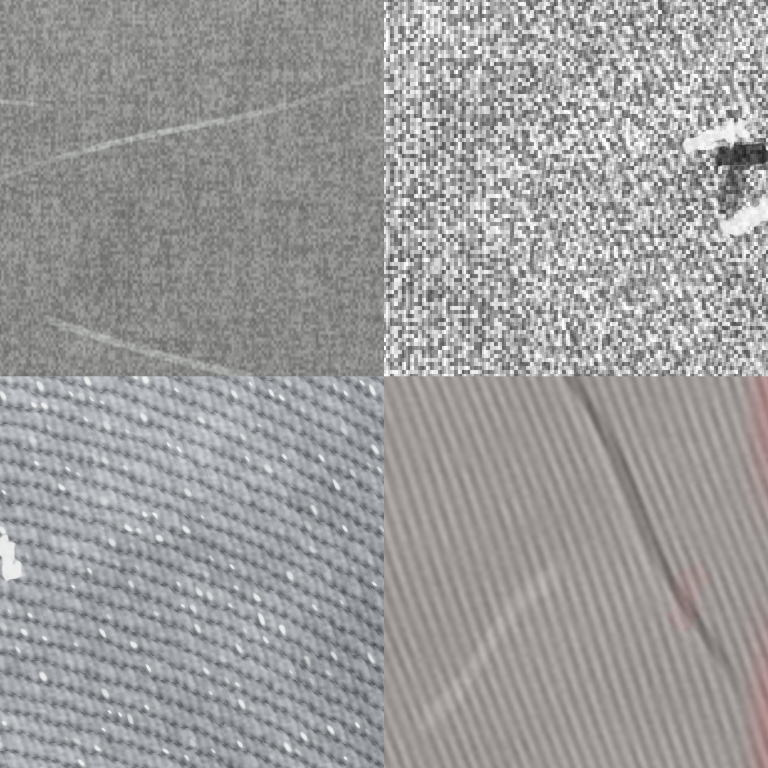
Write a three.js fragment shader that draws this texture.

```glsl
#define SPLIT vec2(0.5, 0.51)
#define FINE_GREY vec3(0.535, 0.54, 0.53)
#define COARSE_GREY vec3(0.675)
#define RIB_GREY vec3(0.575, 0.59, 0.605)
#define WARM_GREY vec3(0.615, 0.595, 0.585)
#define CHALK vec3(0.90, 0.91, 0.91)
#define BLUSH vec3(0.66, 0.53, 0.53)
#define CELLS 192.0
#define RIB_PERIOD 0.025
#define STITCH_PERIOD 0.0135
#define STRIPE_PERIOD 0.0175

varying vec2 vUv;

float hash(vec2 p) {
  vec3 q = fract(vec3(p.xyx) * 0.1031);
  q += dot(q, q.yzx + 33.33);
  return fract((q.x + q.y) * q.z);
}

// Lattice noise; a small softness leaves nearly square cells.
float grain(vec2 p, float softness) {
  vec2 i = floor(p);
  vec2 t = smoothstep(0.5 - softness, 0.5 + softness, fract(p));
  float low = mix(hash(i), hash(i + vec2(1.0, 0.0)), t.x);
  float high = mix(hash(i + vec2(0.0, 1.0)), hash(i + 1.0), t.x);
  return mix(low, high, t.y);
}

// Slow light and dark drift from layered sines.
float drift(vec2 p) {
  return sin(p.x * 17.0 + 2.0 * sin(p.y * 11.0)) * 0.5
       + sin(p.y * 29.0 - p.x * 13.0 + sin(p.x * 23.0)) * 0.3;
}

// Soft line of half width w around signed offset d.
float line(float d, float w) {
  return 1.0 - smoothstep(0.3 * w, w, abs(d));
}

float span(float x, float a, float b) {
  return smoothstep(a, a + 0.02, x) * (1.0 - smoothstep(b - 0.03, b, x));
}

// Ragged stroke between two points.
float stroke(vec2 p, vec2 a, vec2 b, float w) {
  vec2 pa = p - a, ba = b - a;
  float h = clamp(dot(pa, ba) / dot(ba, ba), 0.0, 1.0);
  float d = length(pa - ba * h) + 0.9 * w * (grain(p * 120.0, 0.5) - 0.5);
  return 1.0 - smoothstep(0.6 * w, w, d);
}

// Fine plain cloth with pale creases.
vec3 fineCloth(vec2 p) {
  float weave = grain(p * vec2(310.0, 240.0), 0.5) - 0.5;
  float warp = grain(p * vec2(230.0, 22.0), 0.5) - 0.5;
  float weft = grain(p * vec2(18.0, 210.0), 0.5) - 0.5;
  float tone = 0.18 * weave + 0.06 * warp + 0.05 * weft + 0.012 * drift(p);
  tone += 0.03 * smoothstep(0.7, 1.0, p.y);
  float broken = 0.3 + 0.7 * grain(p * vec2(150.0, 260.0), 0.5);
  float rising = p.y - 0.768 - 0.27 * p.x - 0.006 * sin(p.x * 13.0);
  float x = p.x - 0.06;
  float falling = p.y - 0.585 + 0.36 * x - 0.28 * x * x;
  float crease = line(rising, 0.006) * (0.55 + 0.3 * sin(p.x * 11.0 - 0.8));
  crease += 0.75 * line(falling, 0.008) * span(p.x, 0.05, 0.34);
  crease += 0.6 * line(p.y - 0.868 + 0.08 * p.x, 0.004) * span(p.x, -0.03, 0.07);
  return mix(FINE_GREY + tone, CHALK, 0.65 * clamp(crease, 0.0, 1.0) * broken);
}

// Coarse square grains, upright threads at left turning to twill at right.
vec3 coarseCloth(vec2 p) {
  vec2 cell = floor(p * CELLS);
  float tone = 0.54 * (grain(p * CELLS, 0.18) - 0.5);
  float twillShare = smoothstep(0.6, 0.72, p.x);
  float threads = sin(cell.x * 2.5 + 0.6 * sin(cell.y * 0.07));
  float twill = sin((cell.x + 0.42 * cell.y) * 2.1);
  tone += 0.075 * mix(threads, twill, twillShare) + 0.035 * drift(p);
  vec3 colour = COARSE_GREY + tone;
  float hole = stroke(p, vec2(0.945, 0.795), vec2(0.99, 0.80), 0.014);
  hole += 0.5 * stroke(p, vec2(0.95, 0.74), vec2(0.96, 0.79), 0.017);
  float fray = stroke(p, vec2(0.90, 0.812), vec2(0.965, 0.832), 0.012);
  fray += stroke(p, vec2(0.955, 0.705), vec2(1.0, 0.73), 0.015);
  colour *= 1.0 - 0.6 * min(hole, 1.0);
  return mix(colour, vec3(0.97), 0.85 * min(fray, 1.0));
}

// Bent ribs made of slanted stitches, with bright flecks.
vec3 ribbedCloth(vec2 p) {
  float v = (p.y + 0.2 * p.x + 0.4 * p.x * p.x) / RIB_PERIOD;
  v += 0.25 * (grain(p * 70.0, 0.5) - 0.5);
  float row = floor(v), across = v - row;
  float u = p.x / STITCH_PERIOD + 0.42 * row + 0.7 * across;
  vec2 id = vec2(floor(u), row);
  float body = smoothstep(0.0, 0.38, across) * (1.0 - smoothstep(0.72, 1.0, across));
  float gap = 0.65 + 0.35 * cos(6.2832 * u);
  float tone = 0.08 - 0.25 * (1.0 - body) * gap;
  tone += 0.07 * (hash(id) - 0.5) + 0.035 * cos(6.2832 * u + 2.0) * body;
  tone += 0.11 * (grain(p * vec2(170.0, 230.0), 0.5) - 0.5) + 0.025 * drift(p);
  tone += 0.05 * (smoothstep(0.2, 0.5, p.y) - smoothstep(0.3, 0.5, p.x));
  vec2 offset = (vec2(fract(u), across) - vec2(0.5, 0.35)) * vec2(STITCH_PERIOD, RIB_PERIOD);
  float size = 0.003 + 0.004 * hash(id + 41.0);
  float fleck = 1.0 - smoothstep(0.35 * size, size, length(offset));
  fleck *= smoothstep(0.72, 0.95, hash(id + 17.0));
  fleck = max(fleck, stroke(p, vec2(0.0, 0.295), vec2(0.014, 0.258), 0.014));
  return mix(RIB_GREY + tone, vec3(0.95), 0.9 * fleck);
}

// Steep broken stripes under a dark fold and a faint pale one.
vec3 stripedCloth(vec2 p) {
  float s = p.x + 0.36 * p.y + 0.004 * sin(p.y * 14.0 + p.x * 9.0);
  float dash = grain(vec2(s / STRIPE_PERIOD, (p.y - 0.36 * p.x) * 32.0), 0.5);
  float tone = 0.055 * sin(6.2832 * s / STRIPE_PERIOD) * (0.45 + dash);
  tone += 0.035 * (grain(p * 150.0, 0.5) - 0.5) + 0.014 * drift(p);
  float fold = p.x - 0.74 - 0.53 * (0.51 - p.y) - 0.008 * sin(p.y * 18.0);
  float depth = smoothstep(0.05, 0.2, p.y);
  tone += depth * (0.04 * line(fold + 0.018, 0.018) - 0.12 * line(fold, 0.014));
  float pale = p.y - 0.06 - 1.15 * (p.x - 0.55) - 0.012 * sin(p.x * 40.0);
  tone += 0.05 * line(pale, 0.025) * span(p.x, 0.54, 0.74);
  float pink = smoothstep(0.96, 1.0, p.x) * (0.5 + 0.5 * sin(p.y * 15.0 + 0.7));
  pink += 0.4 * stroke(p, vec2(0.89, 0.2), vec2(0.9, 0.25), 0.022);
  return mix(WARM_GREY, BLUSH, min(pink, 1.0)) + tone;
}

void main() {
  vec2 side = smoothstep(SPLIT - 0.0008, SPLIT + 0.0008, vUv);
  vec3 upper = mix(fineCloth(vUv), coarseCloth(vUv), side.x);
  vec3 lower = mix(ribbedCloth(vUv), stripedCloth(vUv), side.x);
  gl_FragColor = vec4(clamp(mix(lower, upper, side.y), 0.0, 1.0), 1.0);
}
```
